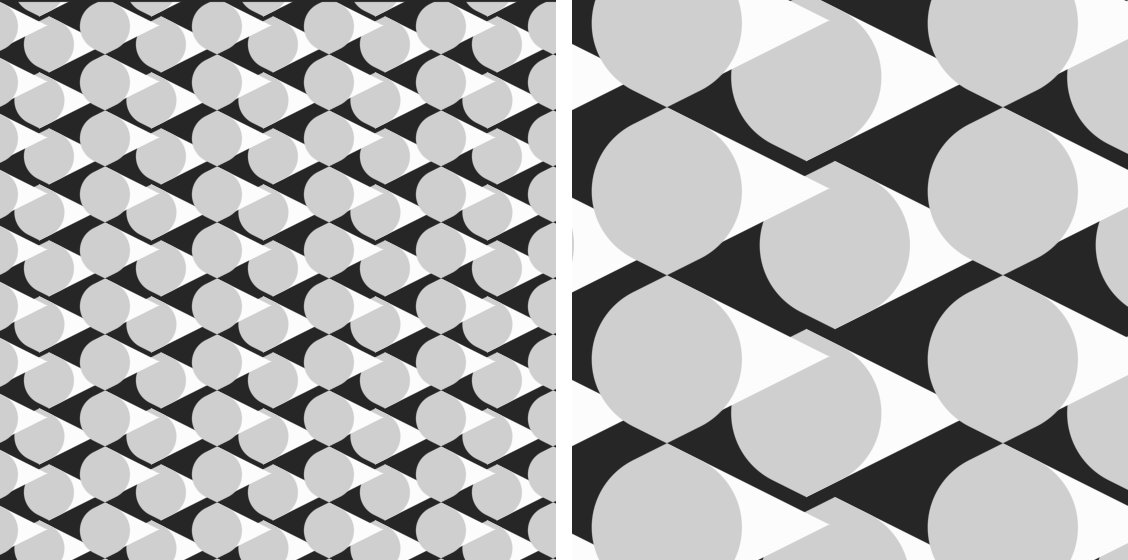
Left, the full canvas; right, a detail of the centre.
Write a WebGL 2 fragment shader that draws this pattern.

```glsl
#version 300 es
precision highp float;

uniform vec2 u_resolution;
out vec4 fragColor;

const vec3 BLACK = vec3(0.15);
const vec3 GREY = vec3(0.81);
const vec3 WHITE = vec3(0.99);

// Position relative to the nearest copy of a repeated centre
vec2 repeatAround(vec2 p, vec2 centre, vec2 period) {
    return mod(p - centre + 0.5 * period, period) - 0.5 * period;
}

// Rhombus one unit wide and half a unit high
float rhombus(vec2 p) {
    return dot(abs(p), vec2(0.4472, 0.8944)) - 0.2236;
}

// Inscribed circle with the upper and lower rhombus tips
float pointedDisc(vec2 p) {
    float tips = max(rhombus(p), abs(p.x) - 0.1);
    return min(length(p) - 0.2236, tips);
}

float coverage(float dist, float pixel) {
    return 1.0 - smoothstep(-0.8 * pixel, 0.8 * pixel, dist);
}

// White right-hand corner below, grey disc above
vec3 drawLozenge(vec3 color, vec2 p, float trim, float pixel) {
    float corner = max(rhombus(p), -p.x);
    corner = max(corner, dot(p, vec2(0.4472, -0.8944)) - 0.2236 + trim);
    color = mix(color, WHITE, coverage(corner, pixel));
    return mix(color, GREY, coverage(pointedDisc(p), pixel));
}

void main() {
    // Five repeats fit the canvas height
    float pixel = 5.0 / u_resolution.y;
    vec2 p = gl_FragCoord.xy * pixel - vec2(0.937, 0.014);
    vec3 color = BLACK;

    // Back columns: every other lozenge is shifted to the left
    for (int i = 0; i < 2; i++) {
        float row = float(i);
        vec2 centre = vec2(0.415 + 0.085 * row, 0.09 + 0.5 * row);
        color = drawLozenge(color, repeatAround(p, centre, vec2(1.0)), 0.0, pixel);
    }

    // Front columns
    vec2 front = repeatAround(p, vec2(0.0, 0.25), vec2(1.0, 0.5));
    color = drawLozenge(color, front, 0.015, pixel);

    // Dark strip along the top
    float strip = 0.9965 - gl_FragCoord.y / u_resolution.y;
    color = mix(color, BLACK, coverage(strip * 5.0, pixel));

    fragColor = vec4(color, 1.0);
}
```
